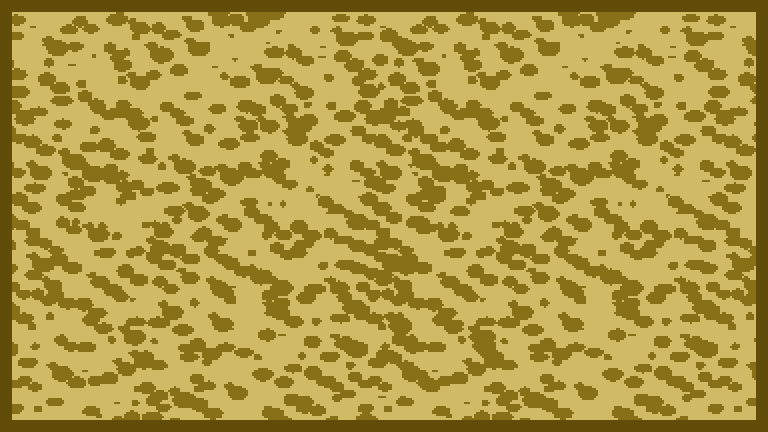
Reproduce this pattern procedurally as a Shadertoy shader.

```glsl
#define SAND vec3(0.82, 0.73, 0.40)
#define SPOT vec3(0.53, 0.44, 0.09)
#define FRAME vec3(0.38, 0.30, 0.04)
#define ROWS 216.0             // texels over the canvas height
#define FRAME_WIDTH 6.0        // in texels
#define CELL vec2(12.5, 10.0)  // one spot per cell, in texels
#define TILE_COLUMNS 14.0      // the scatter repeats after this many cells
#define SPOT_SCALE 1.0
#define SEAM_CENTER 0.52       // crowded column, share of the width
#define SEAM_WIDTH 20.0        // in texels
#define SEAM_DENSITY 0.6

float hash(vec2 p) {
    return fract(sin(dot(p, vec2(127.1, 311.7))) * 43758.5453);
}

// Scaled distance: below 1 inside the ellipse
float ellipse(vec2 p, vec2 center, vec2 radius) {
    return length((p - center) / radius);
}

// One of five spot kinds, leaning from upper left to lower right
float spotShape(vec2 p, float kind, float variation) {
    if (kind < 0.10) return ellipse(p, vec2(0.0), vec2(1.7, 0.65));
    if (kind < 0.28) return ellipse(p, vec2(0.0), mix(vec2(1.8, 1.6), vec2(2.8, 2.3), variation));
    if (kind < 0.53) return ellipse(p, vec2(0.0), mix(vec2(5.4, 2.4), vec2(4.3, 3.1), variation));
    if (kind < 0.80) {
        float upper = ellipse(p, vec2(-2.9, 1.7), vec2(4.0, 3.1));
        float lower = ellipse(p, vec2(3.0, -2.1), vec2(4.4, 2.6));
        return min(upper, lower);
    }
    float body = ellipse(p, vec2(1.0, -1.2), vec2(5.4, 3.7));
    float knob = ellipse(p, vec2(-3.3, 2.5), vec2(2.4, 2.2));
    float tip = ellipse(p, vec2(-5.0, 3.0), vec2(1.9, 0.9));
    return min(body, min(knob, tip));
}

// Nearest spot of a jittered grid; the seam layer only keeps its crowded column
float scatter(vec2 p, float seed, bool seamOnly, float seamX) {
    vec2 home = floor(p / CELL);
    float nearest = 10.0;
    for (int j = -1; j <= 1; j++)
    for (int i = -1; i <= 1; i++) {
        vec2 cell = home + vec2(i, j);
        vec2 id = vec2(mod(cell.x, TILE_COLUMNS), cell.y) + seed;
        vec2 jitter = vec2(hash(id + 3.7), hash(id + 19.3));
        vec2 center = (cell + jitter) * CELL;
        if (seamOnly) {
            float offset = (center.x - seamX) / SEAM_WIDTH;
            if (hash(id + 71.9) > SEAM_DENSITY * exp(-offset * offset)) continue;
        }
        float size = SPOT_SCALE * mix(0.85, 1.15, hash(id + 41.1));
        nearest = min(nearest, spotShape((p - center) / size, hash(id + 7.3), hash(id + 53.9)));
    }
    return nearest;
}

// Flat colour of the texel with this index
vec3 texelColor(vec2 index, vec2 grid) {
    vec2 p = index + 0.5;
    vec2 margin = min(p, grid - p);
    if (min(margin.x, margin.y) < FRAME_WIDTH) return FRAME;
    float seamX = SEAM_CENTER * grid.x;
    float spots = min(scatter(p, 0.0, false, seamX), scatter(p, 31.0, true, seamX));
    return spots < 1.0 ? SPOT : SAND;
}

void mainImage(out vec4 fragColor, in vec2 fragCoord) {
    float texelsPerPixel = ROWS / iResolution.y;
    vec2 grid = iResolution.xy * texelsPerPixel;
    vec2 p = fragCoord * texelsPerPixel;

    // Blend the four texels around the nearest corner by pixel coverage
    vec2 corner = floor(p + 0.5);
    vec2 blend = clamp((p - corner) / texelsPerPixel + 0.5, 0.0, 1.0);
    vec3 below = mix(texelColor(corner - 1.0, grid),
                     texelColor(corner - vec2(0.0, 1.0), grid), blend.x);
    vec3 above = mix(texelColor(corner - vec2(1.0, 0.0), grid),
                     texelColor(corner, grid), blend.x);
    fragColor = vec4(mix(below, above, blend.y), 1.0);
}
```
